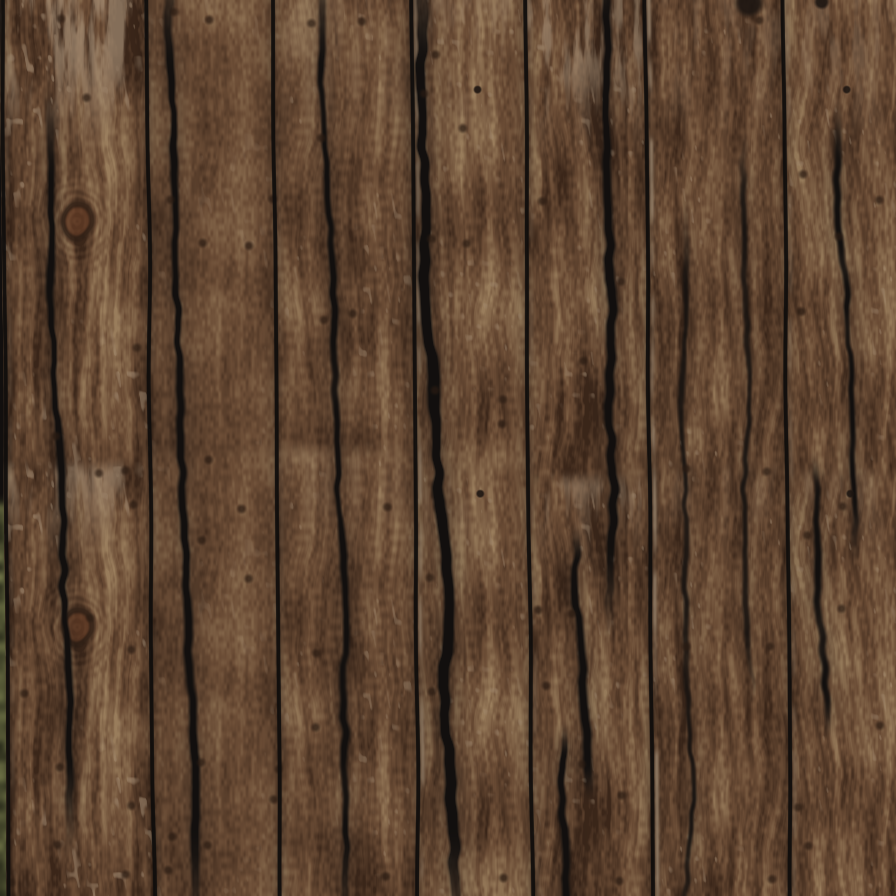
Write a Shadertoy shader that draws this texture.

```glsl
// Seven weathered vertical wood planks with dark seams, long cracks, knots and nail holes.

const vec3 BLACK = vec3(0.07, 0.06, 0.055);
const vec3 DARK = vec3(0.23, 0.15, 0.10);
const vec3 BROWN = vec3(0.42, 0.30, 0.21);
const vec3 TAN = vec3(0.60, 0.49, 0.36);
const vec3 PALE = vec3(0.66, 0.57, 0.47);
const vec3 KNOT_RED = vec3(0.40, 0.24, 0.15);
const vec3 MOSS = vec3(0.30, 0.31, 0.19);

const int PLANK_COUNT = 7;
const int CRACK_COUNT = 11;
const int HOLE_COUNT = 6;
const float SEAM_HALF = 0.0019;
const float SEAM_DRIFT = 0.008;
const float CRACK_HALF = 0.0045;
const float REPEAT = 0.453;      // height after which the wood grain repeats
const vec2 KNOT = vec2(0.086, 0.300);

// Left edge of each plank at mid height, then the far right edge
const float EDGES[8] = float[8](0.007, 0.168, 0.308, 0.463, 0.590, 0.724, 0.878, 1.02);

// Per plank: tone offset, grain strength, weathering, lit left lip
const vec4 PLANKS[7] = vec4[7](
    vec4(-0.08, 1.1, 0.9, 0.2), vec4(0.02, 0.4, 0.0, 0.1),
    vec4(-0.05, 0.8, 0.15, 0.1), vec4(0.13, 0.9, 0.35, 0.7),
    vec4(-0.08, 1.1, 0.8, 0.2), vec4(0.0, 1.0, 0.25, 0.8),
    vec4(0.14, 0.9, 0.35, 0.3));

// Per crack: x at top, x at bottom, lowest y, highest y
const vec4 CRACKS[11] = vec4[11](
    vec4(0.055, 0.082, 0.02, 0.93), vec4(0.185, 0.222, -0.1, 1.1),
    vec4(0.360, 0.391, -0.1, 1.1), vec4(0.467, 0.508, -0.1, 1.1),
    vec4(0.672, 0.684, 0.27, 1.1), vec4(0.646, 0.658, 0.1, 0.42),
    vec4(0.630, 0.642, -0.1, 0.2), vec4(0.764, 0.770, -0.1, 0.8),
    vec4(0.830, 0.836, 0.2, 0.87), vec4(0.936, 0.954, 0.36, 0.9),
    vec4(0.906, 0.923, 0.17, 0.5));
const float CRACK_DEPTH[11] = float[11](0.8, 0.8, 0.7, 1.3, 0.9, 0.8, 0.8, 0.5, 0.5, 0.65, 0.65);

// Per hole: centre and radius
const vec3 HOLES[6] = vec3[6](
    vec3(0.533, 0.900, 0.005), vec3(0.945, 0.900, 0.005), vec3(0.536, 0.449, 0.005),
    vec3(0.949, 0.449, 0.005), vec3(0.836, 0.997, 0.018), vec3(0.917, 0.998, 0.009));

float hash(vec2 p) { return fract(sin(dot(p, vec2(127.1, 311.7))) * 43758.5453); }

float noise(vec2 p) {
    vec2 i = floor(p), f = fract(p);
    f = f * f * (3.0 - 2.0 * f);
    return mix(mix(hash(i), hash(i + vec2(1, 0)), f.x),
               mix(hash(i + vec2(0, 1)), hash(i + vec2(1, 1)), f.x), f.y);
}

float fbm(vec2 p) {
    float sum = 0.0, amp = 0.533;
    for (int i = 0; i < 4; i++) { sum += amp * noise(p); p = p * 2.03 + 17.3; amp *= 0.5; }
    return sum;
}

float seamX(int i, float y) {
    return EDGES[i] + SEAM_DRIFT * (0.5 - y) + 0.003 * (noise(vec2(y * 7.0, float(i) * 5.0)) - 0.5);
}

// Bare wood surface of one plank
vec3 wood(vec2 p, int id) {
    vec4 plank = PLANKS[id];
    vec2 q = p + float(id) * vec2(3.7, 9.1);
    vec2 k = (p - KNOT) * vec2(1.0, 0.85);
    float r = length(k) + 0.004 * (noise(p * 60.0) - 0.5);
    float nearKnot = id == 0 ? exp(-r * r * 900.0) : 0.0;

    // Grain: long streaks, fine pores and broad blotches
    float warp = q.x + 0.03 * fbm(q * vec2(9.0, 6.0)) - 0.5 * k.x * nearKnot;
    float streak = fbm(vec2(warp * 130.0, q.y * 8.0)) - 0.5;
    float pores = noise(q * vec2(330.0, 150.0)) - 0.5;
    float blotch = fbm(q * vec2(15.0, 10.0)) - 0.5;
    float tone = 0.5 + plank.x + streak * plank.y + 0.28 * pores + 0.85 * blotch;
    tone += nearKnot * (0.16 * sin(r * 850.0) - 0.08);
    tone = clamp(tone, 0.0, 1.0);
    vec3 col = mix(mix(DARK, BROWN, min(tone * 2.0, 1.0)), TAN, max(tone * 2.0 - 1.0, 0.0));

    // Bleached streaks at the end of the repeat, and scattered splinters
    float bleach = smoothstep(0.36, 0.50, p.y) * smoothstep(0.42, 0.70, fbm(q * vec2(90.0, 14.0)));
    float splinter = smoothstep(0.72, 0.95, noise(vec2(q.x * 190.0 + q.y * 30.0, q.y * 85.0)))
                   * smoothstep(0.45, 0.62, fbm(q * vec2(22.0, 11.0) + 40.0));
    col = mix(col, PALE, 0.75 * bleach * plank.z + 0.5 * splinter * plank.y * (1.0 - bleach));

    // Knot with a dark rim
    float isFirst = id == 0 ? 1.0 : 0.0;
    col = mix(col, KNOT_RED, 0.7 * isFirst * (1.0 - smoothstep(0.012, 0.017, r)));
    return mix(col, DARK * 0.8, 0.8 * isFirst * (1.0 - smoothstep(0.001, 0.005, abs(r - 0.016))));
}

void mainImage(out vec4 fragColor, in vec2 fragCoord) {
    vec2 uv = fragCoord / iResolution.xy;
    float px = 1.0 / iResolution.x;

    // Which plank, and how far the nearest seam is
    int id = 0;
    float seam = 1.0;
    for (int i = 0; i < PLANK_COUNT; i++) {
        float d = uv.x - seamX(i, uv.y);
        if (d > 0.0) id = i;
        seam = min(seam, abs(d));
    }
    float fromLeft = uv.x - seamX(id, uv.y);

    // Grain repeats with a soft joint at a slightly different height per plank
    float joint = 0.485 + 0.04 * (hash(vec2(float(id), 4.0)) - 0.5);
    vec3 col = mix(wood(uv, id), wood(uv - vec2(0.0, REPEAT), id),
                   smoothstep(joint - 0.012, joint + 0.012, uv.y));

    // Lit lip and shaded plank sides
    float lip = exp(-pow((fromLeft - 0.005) / 0.0025, 2.0));
    col = mix(col, PALE, lip * PLANKS[id].w * smoothstep(0.25, 0.7, noise(uv * vec2(20.0, 35.0))));
    col *= 1.0 - 0.3 * exp(-seam / 0.006);

    // Cracks with stained borders
    for (int i = 0; i < CRACK_COUNT; i++) {
        vec4 c = CRACKS[i];
        float seed = float(i) * 7.0, s = (c.w - uv.y) / (c.w - c.z);
        float taper = smoothstep(0.0, 0.15, s) * (1.0 - smoothstep(0.85, 1.0, s));
        float x = mix(c.x, c.y, smoothstep(0.0, 1.0, s)) + 0.010 * (noise(vec2(uv.y * 9.0, seed)) - 0.5)
                + 0.004 * (noise(vec2(uv.y * 55.0, seed)) - 0.5);
        float d = abs(uv.x - x), depth = CRACK_DEPTH[i];
        float w = CRACK_HALF * depth * (0.45 + noise(vec2(uv.y * 16.0, seed + 3.0)));
        float core = 1.0 - smoothstep(w * 0.3, w + 0.002 + px, d);
        float stain = exp(-d / 0.010) * (0.3 + 0.5 * noise(uv * vec2(70.0, 30.0)));
        col = mix(col, BLACK, taper * min(1.0, core * (0.35 + 0.6 * depth) + 0.7 * stain * depth));
    }

    // Small stains, then nail holes and open knots
    vec2 cell = floor(uv * 24.0), spot = fract(uv * 24.0) - 0.3 - 0.4 * vec2(hash(cell), hash(cell + 9.0));
    col = mix(col, DARK * 0.7, 0.7 * step(0.88, hash(cell + 5.0)) * (1.0 - smoothstep(0.04, 0.17, length(spot))));
    for (int i = 0; i < HOLE_COUNT; i++) {
        float d = length(uv - HOLES[i].xy) / HOLES[i].z;
        col = mix(col, mix(BLACK, DARK, 0.25), 0.9 * (1.0 - smoothstep(0.55, 1.1, d)));
    }

    // Seams and the open strip at the left border
    col = mix(col, BLACK * 0.8, 0.92 * (1.0 - smoothstep(SEAM_HALF - px * 0.5, SEAM_HALF + px, seam)));
    vec3 gap = mix(MOSS * (0.6 + 0.8 * noise(uv * 90.0)), BLACK, smoothstep(0.43, 0.45, uv.y));
    col = mix(gap, col, smoothstep(-SEAM_HALF - px, -SEAM_HALF, fromLeft));
    fragColor = vec4(col, 1.0);
}
```
